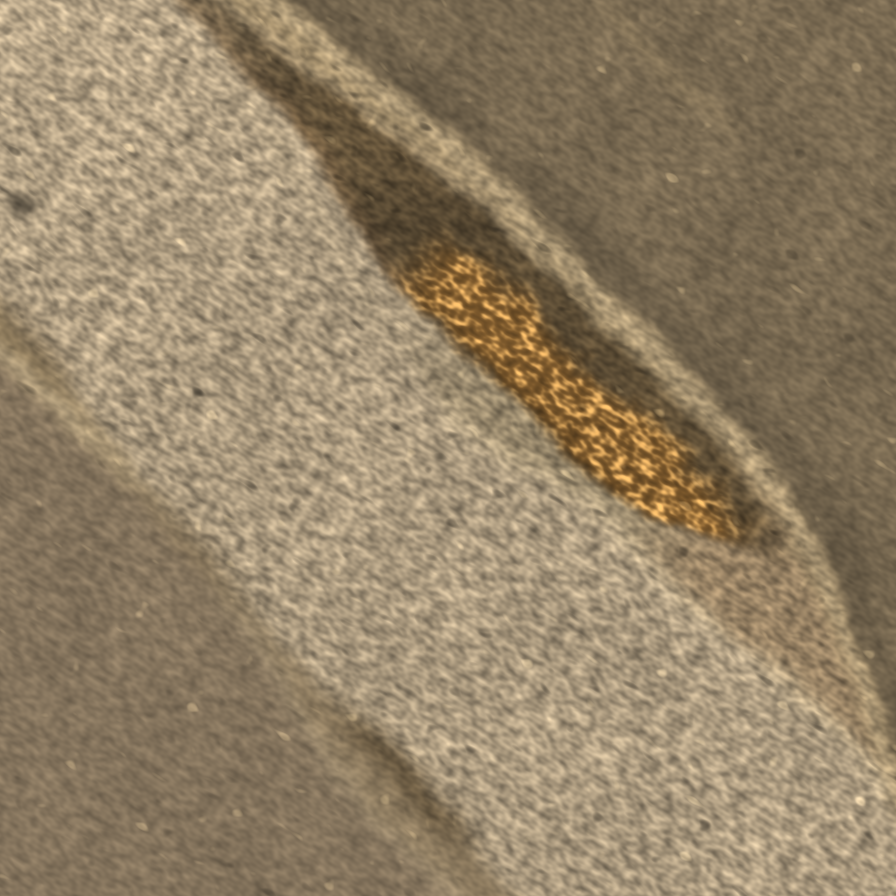
Give the GLSL for this texture, as a Shadertoy shader.

```glsl
// Diagonal pale stone vein with a dark, rust-filled pocket, set between brown rock slabs.
#define SLAB_UPPER vec3(0.475, 0.415, 0.320)
#define SLAB_LOWER vec3(0.515, 0.450, 0.360)
#define VEIN       vec3(0.665, 0.598, 0.492)
#define RIM        vec3(0.610, 0.530, 0.395)
#define RIDGE      vec3(0.790, 0.710, 0.570)
#define SHADOW     vec3(0.345, 0.285, 0.195)
#define RUST       vec3(0.610, 0.430, 0.205)
#define GOLD       vec3(0.830, 0.630, 0.350)
#define VEIN_GRAIN 0.36
#define SLAB_GRAIN 0.20
#define EDGE_SOFT  0.007
#define EDGE_WARP  0.007

// Band borders: offset across the diagonal, at nine even steps along it.
const float OUTER_RIM[9]   = float[9](.145, .154, .169, .180, .178, .176, .158, .102, .045);
const float INNER_RIM[9]   = float[9](.117, .124, .139, .154, .156, .156, .137, .085, .030);
const float POCKET_BASE[9] = float[9](.104, .098, .091, .063, .065, .068, .118, .120, .120);
const float PALE_RIDGE[9]  = float[9](.085, .085, .072, .035, .023, .047, .052, .061, .055);
const float VEIN_BASE[9]   = float[9](-.169, -.169, -.177, -.193, -.202, -.208, -.212, -.216, -.219);
const float LOWER_RIM[9]   = float[9](-.202, -.202, -.200, -.201, -.214, -.243, -.247, -.247, -.247);

// Catmull-Rom curve through the nine offsets.
float curve(float k[9], float s) {
    float x = clamp(s, 0.0, 0.9999) * 8.0;
    int i = int(x);
    float t = fract(x);
    float a = k[max(i - 1, 0)], b = k[i], c = k[i + 1], e = k[min(i + 2, 8)];
    return b + 0.5 * t * (c - a + t * (2.0 * a - 5.0 * b + 4.0 * c - e
             + t * (3.0 * (b - c) + e - a)));
}

vec2 gradientAt(vec2 cell) {
    vec3 h = fract(cell.xyx * vec3(0.1031, 0.1030, 0.0973));
    h += dot(h, h.yzx + 33.33);
    float angle = 6.2832 * fract((h.x + h.y) * h.z);
    return vec2(cos(angle), sin(angle));
}

float noise(vec2 p) {
    vec2 i = floor(p), f = p - i;
    vec2 u = f * f * f * (f * (f * 6.0 - 15.0) + 10.0);
    vec2 e = vec2(1.0, 0.0);
    float low  = mix(dot(gradientAt(i), f), dot(gradientAt(i + e), f - e), u.x);
    float high = mix(dot(gradientAt(i + e.yx), f - e.yx), dot(gradientAt(i + 1.0), f - 1.0), u.x);
    return 1.4 * mix(low, high, u.y);
}

float fbm(vec2 p) {
    float sum = 0.0, amp = 0.6;
    for (int i = 0; i < 4; i++) {
        sum += amp * noise(p);
        p = mat2(1.6, 1.2, -1.2, 1.6) * p + 17.3;
        amp *= 0.55;
    }
    return sum;
}

float above(float edge, float d, float soft) { return smoothstep(-soft, soft, d - edge); }
float bump(float x, float width) { return exp(-x * x / (width * width)); }
float span(float a, float b, float s, float soft) {
    return smoothstep(a - soft, a + soft, s) * (1.0 - smoothstep(b - soft, b + soft, s));
}

void mainImage(out vec4 fragColor, in vec2 fragCoord) {
    vec2 p = fragCoord / iResolution.xy;

    // Diagonal frame: s runs down to the right, d up to the right.
    float s = 0.5 * (p.x + 1.0 - p.y);
    float d = 0.5 * (p.x - 1.0 + p.y) + EDGE_WARP * fbm(p * 17.0 + 3.0);

    // Grain drawn out along a shallow slant.
    vec2 q = vec2(dot(p, vec2(0.84, -0.54)), dot(p, vec2(0.54, 0.84)));
    float coarse = noise(q * vec2(48.0, 88.0));
    float fine = noise(q * vec2(105.0, 180.0) + 41.0);
    float grain = 0.72 * coarse + 0.62 * fine;
    float mottle = fbm(p * 9.0 + 8.0);

    float outer = curve(OUTER_RIM, s);
    float inner = curve(INNER_RIM, s);
    float base = curve(POCKET_BASE, s);
    float ridge = curve(PALE_RIDGE, s);
    float veinBase = curve(VEIN_BASE, s);
    float lowerRim = curve(LOWER_RIM, s);

    // Slabs, lower rim and vein body.
    vec3 col = SLAB_LOWER * (1.0 + 0.10 * mottle);
    float lowerBand = above(lowerRim, d, 0.010);
    col = mix(col, RIM * 0.97, lowerBand * mix(0.85, 0.45, smoothstep(0.28, 0.45, s)));
    float vein = above(veinBase, d, 0.010);
    vec3 stone = VEIN * (1.0 + 0.10 * mottle + 0.07 * (1.0 - smoothstep(0.0, 0.38, s)));
    col = mix(col, stone, vein);

    // Pale crest and broken shadow along the lower border.
    col = mix(col, RIDGE, 0.50 * bump(d - lowerRim - 0.006, 0.008) * span(0.12, 0.33, s, 0.06));
    col = mix(col, RIDGE, 0.22 * bump(d - lowerRim, 0.010) * span(0.45, 0.85, s, 0.05));
    float gap = span(0.17, 0.25, s, 0.03) * 0.35 + span(0.59, 0.73, s, 0.04) * 0.75
              + span(0.38, 0.46, s, 0.04) * 0.30;
    col = mix(col, SHADOW, gap * bump(d - veinBase - 0.002, 0.012));

    // Shelf between crest and pocket, then the crest itself.
    float shelf = above(ridge, d, 0.008) * smoothstep(0.36, 0.52, s);
    col = mix(col, mix(vec3(0.57, 0.51, 0.40), vec3(0.58, 0.49, 0.37), smoothstep(0.62, 0.72, s)), 0.85 * shelf);
    float crest = 0.28 * span(0.18, 0.40, s, 0.05) + 0.55 * span(0.47, 0.76, s, 0.03)
                + 0.80 * smoothstep(0.74, 0.86, s);
    col = mix(col, RIDGE, crest * bump(d - ridge, 0.009) * (0.85 + 0.5 * mottle));

    // Pocket: dark hollow with rust gathered on its lower side.
    float pocket = above(base, d, EDGE_SOFT) * (1.0 - above(inner, d, EDGE_SOFT * 1.5));
    pocket *= 1.0 - smoothstep(0.70, 0.77, s);
    float depth = smoothstep(-0.01, 0.022, d - base);
    vec3 hollow = mix(vec3(0.50, 0.40, 0.28), SHADOW, max(depth, smoothstep(0.36, 0.44, s)));
    hollow *= 1.0 + 0.32 * mottle;
    float rust = (1.0 - above(0.122 + 0.022 * mottle, d, 0.013)) * span(0.385, 0.715, s, 0.025);
    vec3 ore = mix(RUST * 0.82, GOLD, smoothstep(-0.25, 0.75, grain + 0.3 * mottle));
    hollow = mix(hollow, ore, rust);
    hollow *= 1.0 - 0.28 * bump(d - base - 0.002, 0.006) * span(0.40, 0.62, s, 0.03);
    col = mix(col, hollow, pocket * mix(0.65, 0.96, smoothstep(0.08, 0.25, s)));

    // Upper rim with a lit outer lip, then the upper slab.
    float rim = above(inner, d, EDGE_SOFT * 1.4);
    vec3 rimCol = RIM * (1.0 + 0.18 * mottle);
    rimCol = mix(rimCol, RIDGE, 0.35 * bump(d - outer + 0.009, 0.009));
    col = mix(col, rimCol, rim * 0.92);
    float slab = above(outer, d, EDGE_SOFT);
    vec3 upper = SLAB_UPPER * (1.0 + 0.12 * mottle - 0.12 * bump(d - outer - 0.012, 0.018));
    upper = mix(upper, RIM, 0.40 * bump(d - 0.334, 0.008) * span(0.34, 0.48, s, 0.03));
    col = mix(col, upper, slab);

    // Grain strength by material, with sparse light and dark flecks.
    float pale = vein * (1.0 - slab);
    col *= 1.0 + grain * mix(SLAB_GRAIN, VEIN_GRAIN, pale * (1.0 - 0.35 * rim));
    float fleck = noise(q * vec2(38.0, 70.0) + 90.0);
    col += vec3(0.17, 0.15, 0.11) * smoothstep(0.58, 0.85, fleck);
    col *= 1.0 - 0.32 * smoothstep(0.52, 0.85, -fleck) * mix(0.5, 1.0, pale);
    col *= 1.0 - 0.55 * bump(length((p - vec2(0.022, 0.772)) * vec2(0.8, 1.2)), 0.013);

    fragColor = vec4(clamp(col, 0.0, 1.0), 1.0);
}
```
